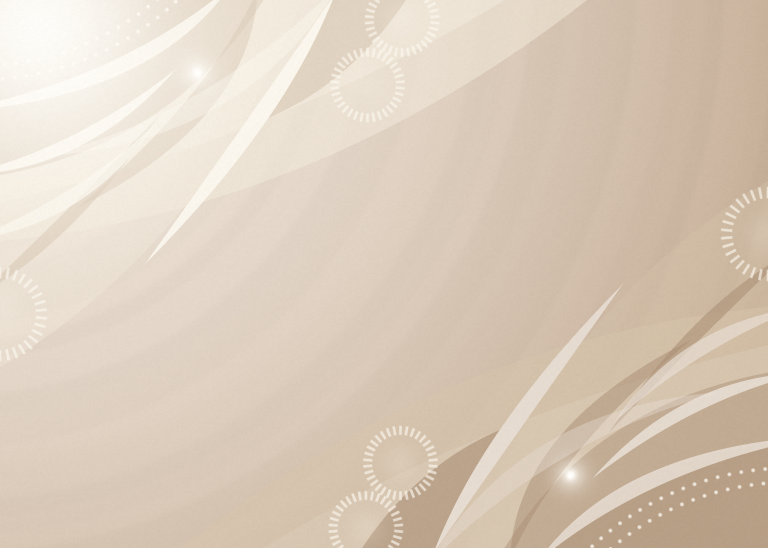
This background is drawn by a WebGL 2 fragment shader. Its source:

```glsl
#version 300 es
precision highp float;

uniform vec2 u_resolution;
out vec4 fragColor;

// Layout space: 140 x 100 units
const vec2 CANVAS = vec2(140.0, 100.0);

// Palette
const vec3 BASE_LIGHT = vec3(0.95, 0.92, 0.88);
const vec3 BASE_MID = vec3(0.87, 0.81, 0.75);
const vec3 BASE_DEEP = vec3(0.74, 0.64, 0.54);
const vec3 GLOW = vec3(1.0, 0.995, 0.98);
const vec3 CREAM_NEAR = vec3(0.95, 0.92, 0.86);
const vec3 CREAM_FAR = vec3(0.84, 0.77, 0.67);
const vec3 TAN_NEAR = vec3(0.84, 0.77, 0.69);
const vec3 TAN_FAR = vec3(0.66, 0.55, 0.45);
const vec3 SILK_NEAR = vec3(0.985, 0.97, 0.935);
const vec3 SILK_FAR = vec3(0.91, 0.87, 0.83);

// Tuning
const vec2 GLOW_CENTER = vec2(7.0, 5.0);
const float GLOW_RADIUS = 25.0;
const vec2 SPARK_CENTER = vec2(36.0, 13.3);
const float RING_WIDTH = 3.2;
const float RING_TONE = 0.018;
const float GRAIN_TONE = 0.010;
const float BURST_RAYS = 34.0;
const vec2 DOT_ARC_CENTER = vec2(-4.0, -38.0);
const float DOT_STEP = 2.2;

float pixel;  // size of one pixel in layout units

float hash(vec2 p) {
  vec3 h = fract(vec3(p.xyx) * 0.1031);
  h += dot(h, h.yzx + 33.33);
  return fract((h.x + h.y) * h.z);
}

// Coverage inside the parabola through a and c with control point b
float arch(vec2 q, vec2 a, vec2 b, vec2 c) {
  mat2 toBary = inverse(mat2(a - c, b - c));
  vec2 w = toBary * (q - c);
  float rest = 1.0 - w.x - w.y;
  float f = w.y * w.y - 4.0 * w.x * rest;
  vec2 slope = vec2(4.0 * (w.x - rest), 2.0 * w.y + 4.0 * w.x) * toBary;
  return clamp(0.5 - f / (max(length(slope), 1e-5) * pixel), 0.0, 1.0);
}

// Crescent between two arches that share their end points
float ribbon(vec2 q, vec2 a, vec2 c, vec2 outer, vec2 inner) {
  vec2 chord = normalize(c - a);
  vec2 normal = vec2(-chord.y, chord.x);
  normal *= sign(dot(outer - a, normal));
  float side = clamp(0.5 + dot(q - a, normal) / pixel, 0.0, 1.0);
  return arch(q, a, outer, c) * (1.0 - arch(q, a, inner, c)) * side;
}

// Ring of short rays around a faint disc
float burst(vec2 q, vec2 center, float radius) {
  vec2 d = q - center;
  float r = length(d);
  float turn = atan(d.y, d.x) / 6.28318 * BURST_RAYS;
  float across = abs(fract(turn) - 0.5) * 6.28318 * r / BURST_RAYS;
  float ray = 1.0 - smoothstep(0.2 - pixel * 0.5, 0.2 + pixel, across);
  float band = smoothstep(pixel, -pixel, abs(r - radius * 0.88) - radius * 0.12);
  float disc = 0.16 * (1.0 - smoothstep(0.0, radius * 0.8, r));
  return max(ray * band * 0.65, disc);
}

// Two rows of dots along an arc
float dottedRows(vec2 q) {
  vec2 d = q - DOT_ARC_CENTER;
  float r = length(d), sum = 0.0;
  for (int i = 0; i < 2; i++) {
    float row = 50.0 + 2.6 * float(i);
    float along = (fract(atan(d.y, d.x) * row / DOT_STEP) - 0.5) * DOT_STEP;
    sum += smoothstep(pixel, -pixel, length(vec2(along, r - row)) - 0.33);
  }
  return sum;
}

void main() {
  vec2 uv = gl_FragCoord.xy / u_resolution;
  vec2 p = vec2(uv.x, 1.0 - uv.y) * CANVAS;
  pixel = CANVAS.y / u_resolution.y;

  // Diagonal ground with soft concentric rings
  float reach = length(p);
  vec3 color = mix(BASE_LIGHT, BASE_MID, smoothstep(0.0, 1.0, reach / 95.0));
  color = mix(color, BASE_DEEP, clamp((reach - 80.0) / 90.0, 0.0, 1.0));
  float ring = length(p + vec2(8.0, 4.0)) / RING_WIDTH;
  float tone = mix(hash(vec2(floor(ring), 3.0)), hash(vec2(floor(ring) + 1.0, 3.0)),
                   smoothstep(0.55, 1.0, fract(ring)));
  color += RING_TONE * (tone - 0.5);

  // Both corners share one design, turned by half a revolution
  bool far = p.x / CANVAS.x + p.y / CANVAS.y > 1.0;
  vec2 q = far ? CANVAS - p : p;
  vec3 cream = far ? CREAM_FAR : CREAM_NEAR;
  vec3 tan_ = far ? TAN_FAR : TAN_NEAR;
  vec3 silk = far ? SILK_FAR : SILK_NEAR;

  // Broad translucent sweeps
  color = mix(color, cream, 0.35 * arch(q, vec2(0, 67), vec2(38, 44), vec2(55, 0)));
  color = mix(color, cream, 0.5 * arch(q, vec2(0, 44), vec2(58, 38.4), vec2(107, 0)));
  color = mix(color, mix(cream, silk, 0.4), 0.4 * arch(q, vec2(0, 37), vec2(51, 25), vec2(92, 0)));
  float leaf = arch(q, vec2(49, 21.5), vec2(64, 15), vec2(74, 0));
  leaf *= 1.0 - arch(q, vec2(26.4, 48.2), vec2(52, 22.5), vec2(61, -1));
  color = mix(color, tan_, 0.6 * leaf);
  color = mix(color, tan_, 0.45 * arch(q, vec2(0, 32), vec2(32, 26), vec2(48, 0)));
  color = mix(color, tan_, 0.4 * arch(q, vec2(0, 19), vec2(25, 16), vec2(40, 0)));

  // Tapered ribbons
  color = mix(color, tan_, 0.5 * ribbon(q, vec2(14, 38), vec2(47, -2), vec2(46, 22), vec2(38, 18)));
  color = mix(color, tan_, 0.55 * ribbon(q, vec2(-4, 54), vec2(29, 21), vec2(14, 44), vec2(13, 38)));
  color = mix(color, silk, 0.4 * ribbon(q, vec2(8, 28.5), vec2(62, -3), vec2(45, 26), vec2(38, 21)));
  color = mix(color, silk, 0.7 * ribbon(q, vec2(-6, 44), vec2(28, 23), vec2(16, 41), vec2(13, 36.5)));
  color = mix(color, silk, 0.9 * ribbon(q, vec2(-7, 32), vec2(32, 12.7), vec2(15.5, 31.5), vec2(13, 27.5)));
  color = mix(color, silk, 0.85 * ribbon(q, vec2(-10, 20.5), vec2(42, -2.5), vec2(27, 18.5), vec2(21, 15)));
  color = mix(color, silk, 0.7 * ribbon(q, vec2(53, -5), vec2(46, 27), vec2(55, 7), vec2(49.5, 7)));
  color = mix(color, silk, 0.9 * ribbon(q, vec2(26.4, 48.2), vec2(61, -1), vec2(52, 22.5), vec2(46.5, 20)));

  // Ornaments
  float ornament = burst(q, vec2(67, 15.5), 6.8) + burst(q, vec2(73.3, 3.6), 6.8);
  ornament += burst(q, vec2(0, 57.3), 8.6) + 0.8 * dottedRows(q);
  color = mix(color, SILK_NEAR, min(ornament, 1.0));

  // Sparkle and corner glow
  float spark = length(q - SPARK_CENTER);
  float shine = 0.55 * exp(-spark * spark / 9.0) + 0.5 * exp(-spark * spark / 1.2);
  color = mix(color, GLOW, min(shine, 1.0));
  float corner = length(p - GLOW_CENTER) / GLOW_RADIUS;
  color = mix(color, GLOW, 0.95 * exp(-corner * corner));

  color += GRAIN_TONE * (hash(floor(p * 3.0)) - 0.5);
  fragColor = vec4(clamp(color, 0.0, 1.0), 1.0);
}
```
